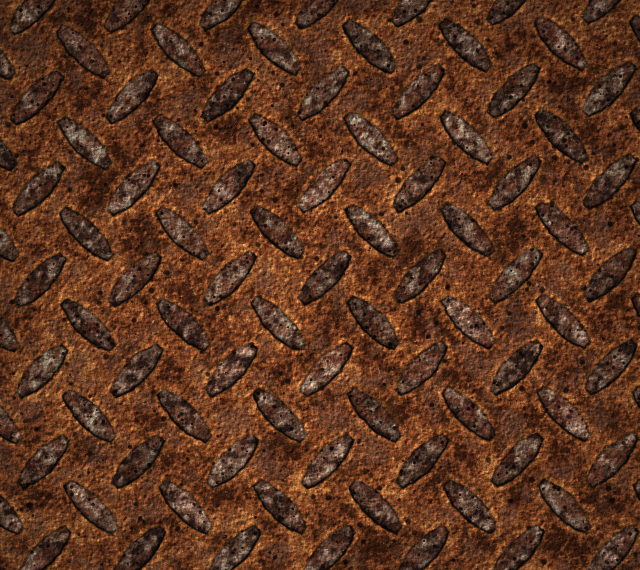
Reproduce this texture procedurally as a Shadertoy shader.

```glsl
// Rusted diamond tread plate: two interleaved lattices of blunt lens-shaped lugs,
// one leaning right and one leaning left, on a slightly skewed grid.
// Layered noise gives rust blotches, gritty relief, pits and worn metal.

float hash(vec2 p) {
    vec3 q = fract(vec3(p.xyx) * 0.1031);
    q += dot(q, q.yzx + 33.33);
    return fract((q.x + q.y) * q.z);
}

float noise(vec2 p) {
    vec2 i = floor(p), f = fract(p);
    f = f * f * (3.0 - 2.0 * f);
    return mix(mix(hash(i), hash(i + vec2(1, 0)), f.x),
               mix(hash(i + vec2(0, 1)), hash(i + vec2(1, 1)), f.x), f.y);
}

float fbm(vec2 p) {
    float sum = 0.0, amp = 0.533;
    for (int i = 0; i < 4; i++) {
        sum += amp * noise(p);
        p = mat2(1.6, 1.2, -1.2, 1.6) * p + 17.3;
        amp *= 0.5;
    }
    return sum;
}

// Round pits, one at most per jittered cell; returns coverage
float pits(vec2 p, float density) {
    float cover = 0.0;
    for (int k = 0; k < 9; k++) {
        vec2 cell = floor(p) + vec2(k % 3 - 1, k / 3 - 1);
        vec2 center = cell + vec2(hash(cell + 3.1), hash(cell + 71.7));
        float radius = 0.1 + 0.24 * hash(cell + 19.4);
        float present = step(hash(cell + 43.9), density);
        cover = max(cover, present * (1.0 - smoothstep(0.4 * radius, radius, length(p - center))));
    }
    return cover;
}

// Coordinates along and across a lug; lean is +1 for right, -1 for left
vec2 lugAxes(vec2 q, float lean) {
    return 0.7071 * vec2(q.x + lean * q.y, q.y - lean * q.x);
}

// Lens of two arcs with its tips cut off
float lugDistance(vec2 a) {
    float radius = 0.122, halfWidth = 0.0187, halfLength = 0.0525;
    float arcs = length(vec2(a.x, abs(a.y) + radius - halfWidth)) - radius;
    return max(arcs, abs(a.x) - halfLength);
}

void mainImage(out vec4 fragColor, in vec2 fragCoord) {
    vec2 uv = fragCoord / iResolution.xy;
    vec2 p = fragCoord / iResolution.x;
    float px = 1.0 / iResolution.x;

    // Lattice with slight perspective skew
    vec2 grid = vec2(6.696 * uv.x - (0.113 - 0.07 * uv.x) * (1.0 - uv.y) - 0.364,
                     6.274 * uv.y - 0.135 * uv.x * uv.y - 5.188);
    vec2 pitch = vec2(0.149, 0.1415);
    vec2 idRight = round(grid), idLeft = round(grid - 0.5) + 0.5;
    vec2 axes = lugAxes((grid - idRight) * pitch, 1.0);
    vec2 axesLeft = lugAxes((grid - idLeft) * pitch, -1.0);
    vec2 id = idRight;
    float d = lugDistance(axes), dLeft = lugDistance(axesLeft);
    if (dLeft < d) { d = dLeft; axes = axesLeft; id = idLeft; }
    d += 0.002 * (noise(p * 150.0) - 0.5) + 0.002 * (noise(p * 60.0) - 0.5);
    float lit = smoothstep(-0.01, 0.01, axes.y);
    float wear = hash(id * 2.0 + 50.0), tint = hash(id * 2.0 + 90.0);

    // Rusted plate
    float fine = fbm(p * 150.0 + 9.0) - 0.5;
    float blotch = fbm(p * 26.0) - 0.5;
    float broad = fbm(p * 7.0 + 40.0) - 0.5;
    float halo = exp(-max(d, 0.0) / 0.008);
    float tone = 0.41 + 0.95 * blotch + 0.95 * fine + 0.2 * broad + 0.16 * halo;
    vec3 plate = mix(vec3(0.19, 0.09, 0.05), vec3(0.43, 0.225, 0.12), smoothstep(0.14, 0.55, tone));
    plate = mix(plate, vec3(0.62, 0.40, 0.22), smoothstep(0.52, 0.95, tone));
    plate = mix(plate, vec3(0.36, 0.235, 0.18), 0.6 * smoothstep(0.48, 0.68, fbm(p * 34.0 + 77.0)) * (1.0 - halo));
    plate = mix(plate, vec3(0.55, 0.33, 0.14) * (1.0 + 1.2 * fine), 0.42 * halo);
    plate *= 1.0 - 0.7 * pits(p * 50.0, 0.14);

    // Worn lug faces: dark metal, pale scuffs, oxide stains
    float scuff = fbm(p * 100.0 + 31.0) + 0.1 * (wear - 0.5);
    vec3 metal = mix(vec3(0.16, 0.10, 0.08), vec3(0.37, 0.265, 0.21), smoothstep(0.27, 0.53, scuff));
    vec3 scuffColor = mix(vec3(0.62, 0.49, 0.42), vec3(0.54, 0.50, 0.42), tint);
    metal = mix(metal, scuffColor, 0.85 * smoothstep(0.52, 0.75, scuff));
    metal = mix(metal, vec3(0.33, 0.16, 0.10), 0.55 * smoothstep(0.48, 0.68, fbm(p * 45.0 + 5.0)));
    metal *= (0.88 + 0.24 * wear) * (1.0 - 0.75 * pits(p * 75.0 + 8.0, 0.3));

    // Join, then dark crevice round each lug, heaviest on the lower side
    vec3 color = mix(plate, metal, 1.0 - smoothstep(-px, px, d));
    float crevice = 1.0 - smoothstep(0.0, 0.0018 + px, abs(d + 0.0008));
    color *= 1.0 - crevice * mix(0.8, 0.38, lit);
    color *= 1.0 - 0.3 * (1.0 - lit) * (1.0 - smoothstep(0.0, 0.006, abs(d + 0.003)));
    float ridge = 1.0 - smoothstep(0.0, 0.004, abs(d - 0.005));
    color *= 1.0 + 0.13 * ridge;

    // Gritty relief lit from the upper left, with sparse pale grains
    vec2 gritAt = mat2(0.8, 0.6, -0.6, 0.8) * p * 240.0;
    vec2 toShade = mat2(0.8, 0.6, -0.6, 0.8) * vec2(-0.5, 0.5);
    float grit = fbm(gritAt) - fbm(gritAt + toShade);
    color *= max(1.0 + 1.25 * grit, 0.3);
    color += vec3(0.16, 0.14, 0.11) * smoothstep(0.7, 0.85, fbm(gritAt * 0.9 + 13.0));

    // Darkened borders
    vec2 c = uv - vec2(0.52, 0.45);
    color *= 1.13 - 0.8 * dot(c, c);
    fragColor = vec4(clamp(color, 0.0, 1.0), 1.0);
}
```
